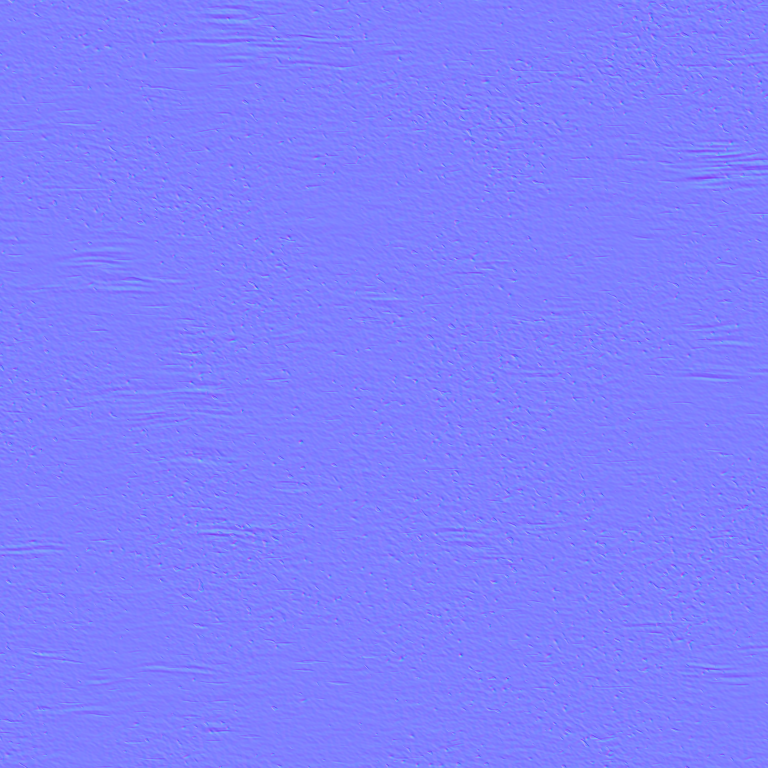
This texture map is drawn by a WebGL 1 fragment shader. Its source:

```glsl
precision highp float;
// Tangent-space normal map of weathered, brushed plaster.
// A height field of rough grain, level streaks, patches of fibrous strands,
// ragged chips and small dents is differentiated and encoded as a colour.

uniform vec2 u_resolution;

#define GRAIN_SLOPE 0.060
#define FINE_SLOPE 0.078
#define STREAK_SLOPE 0.042
#define STRAND_SLOPE 0.30
#define GRAIN_SHEAR 0.22
#define CHIP_DEPTH 0.00055
#define SCRATCH_DEPTH 0.00040
#define DENT_CELLS 84.0
#define DENT_DEPTH 0.0009
#define DENT_CHANCE 0.14
#define SAMPLE_STEP 0.0008

// Two random values in 0..1 per cell, without sine
vec2 hash2(vec2 p) {
  vec3 q = fract(vec3(p.xyx) * vec3(0.1031, 0.1030, 0.0973));
  q += dot(q, q.yzx + 33.33);
  return fract((q.xx + q.yz) * q.zy);
}

float cornerRamp(vec2 cell, vec2 offset) {
  return dot(hash2(cell) * 2.0 - 1.0, offset);
}

// Gradient noise around zero
float noise(vec2 p) {
  vec2 i = floor(p);
  vec2 f = p - i;
  vec2 w = f * f * f * (f * (f * 6.0 - 15.0) + 10.0);
  vec2 r = vec2(1.0, 0.0);
  float low = mix(cornerRamp(i, f), cornerRamp(i + r.xy, f - r.xy), w.x);
  float high = mix(cornerRamp(i + r.yx, f - r.yx), cornerRamp(i + r.xx, f - r.xx), w.x);
  return mix(low, high, w.y);
}

// Noise layer whose height is set by its vertical slope
float layer(vec2 p, vec2 frequency, float slope) {
  return noise(p * frequency) * slope / frequency.y;
}

// Small slanted dents, jittered in cells and gathered in worn areas
float dents(vec2 p, float wear) {
  vec2 home = floor(p * DENT_CELLS);
  float depth = 0.0;
  for (int y = -1; y <= 1; y++) {
    for (int x = -1; x <= 1; x++) {
      vec2 cell = home + vec2(float(x), float(y));
      vec2 place = hash2(cell + 17.0);
      vec2 kind = hash2(cell + 131.0);
      vec2 size = hash2(cell + 271.0);
      float angle = mix(-1.1, 0.5, kind.y);
      vec2 axis = vec2(cos(angle), sin(angle));
      vec2 d = p - (cell + place) / DENT_CELLS;
      d = vec2(dot(d, axis), dot(d, vec2(-axis.y, axis.x)));
      d /= vec2(mix(0.0016, 0.0042, size.x * size.x), mix(0.0011, 0.0019, size.y));
      float present = step(kind.x, DENT_CHANCE + wear);
      depth += present * mix(0.3, 1.0, size.y) * exp(-dot(d, d));
    }
  }
  return depth * DENT_DEPTH;
}

float height(vec2 p) {
  // Slow variation of wear and of the hand-drawn waviness
  float wear = noise(p * vec2(4.0, 5.0) + 41.0) + 0.6 * noise(p * vec2(13.0, 17.0) + 11.0);
  float wave = 0.014 * noise(p * vec2(6.0, 9.0) + 7.0) + 0.004 * noise(p * vec2(19.0, 24.0) + 9.0);
  vec2 bent = p + vec2(0.0, wave);
  vec2 sheared = p + vec2(0.1 * p.y, GRAIN_SHEAR * p.x);

  // Rough grain, coarse and fine
  float grain = layer(sheared + 3.0, vec2(95.0, 150.0), GRAIN_SLOPE);
  grain += layer(sheared + 5.0, vec2(185.0, 260.0), FINE_SLOPE);
  float h = grain * (1.0 + 0.9 * wear);

  // Level brush streaks and faint swells
  h += layer(bent + 1.0, vec2(34.0, 180.0), STREAK_SLOPE);
  h += layer(bent + 2.0, vec2(8.0, 46.0), 0.016);

  // Fibrous strands, kept to long flat patches
  float patchField = noise(p * vec2(2.6, 8.0) + 23.0);
  patchField += 0.7 * noise(p * vec2(9.0, 34.0) + 59.0);
  float strandMask = smoothstep(0.12, 0.50, patchField);
  h += strandMask * layer(bent + 4.0, vec2(17.0, 165.0), STRAND_SLOPE);

  // Sparse short scratches and ragged chips, cut from noise peaks
  float scratch = noise(bent * vec2(26.0, 190.0) + 83.0) + 0.2 * patchField;
  h -= SCRATCH_DEPTH * smoothstep(0.32, 0.56, scratch);
  float chip = noise(sheared * vec2(100.0, 150.0) + 67.0) + 0.25 * wear;
  h -= CHIP_DEPTH * smoothstep(0.32, 0.54, chip);

  return h - dents(p, 0.5 * wear);
}

void main() {
  vec2 p = gl_FragCoord.xy / u_resolution.y;
  vec2 e = vec2(SAMPLE_STEP, 0.0);

  // Central differences give the surface slope
  vec2 slope = vec2(height(p + e.xy) - height(p - e.xy),
                    height(p + e.yx) - height(p - e.yx)) / (2.0 * SAMPLE_STEP);
  vec3 normal = normalize(vec3(-slope, 1.0));
  gl_FragColor = vec4(normal * 0.5 + 0.5, 1.0);
}
```
